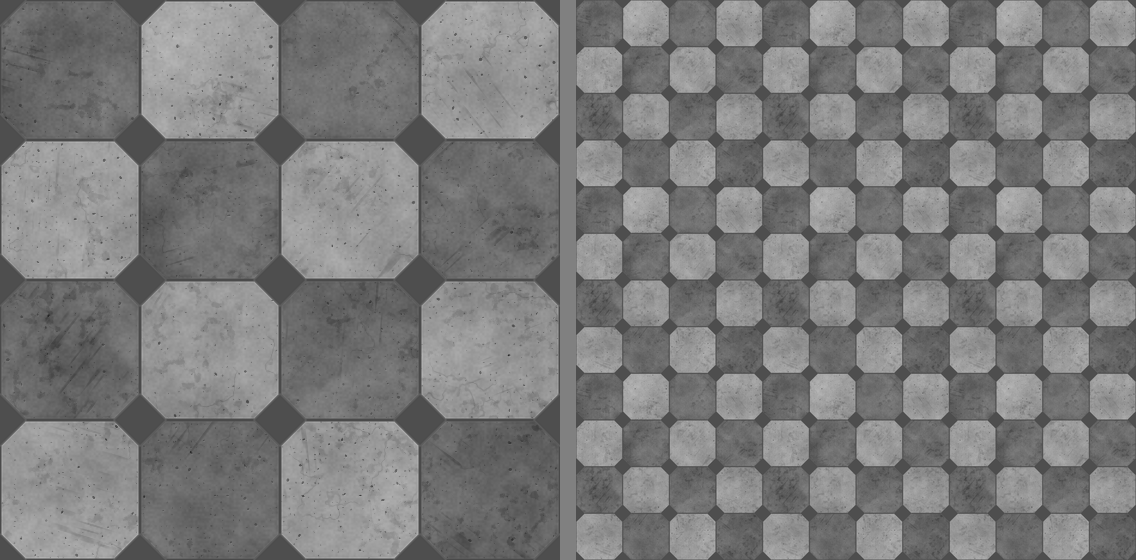
Left: one tile. Right: repeated 3 by 3.
Reproduce this pattern procedurally as a three.js fragment shader.

```glsl
// Worn concrete floor: a 4 by 4 checkerboard of light and dark octagonal tiles with
// dark diamond insets at the corners. Distances to the tile edges draw the joints;
// noise seeded by the wrapped tile index adds stains, veins, scratches and pits.
varying vec2 vUv;

float hash(vec2 p) {
  return fract(sin(dot(p, vec2(127.1, 311.7))) * 43758.5453);
}

float noise(vec2 p) {
  vec2 i = floor(p), f = fract(p);
  f = f * f * (3.0 - 2.0 * f);
  return mix(mix(hash(i), hash(i + vec2(1.0, 0.0)), f.x),
             mix(hash(i + vec2(0.0, 1.0)), hash(i + 1.0), f.x), f.y);
}

float fbm(vec2 p) {
  float sum = 0.0, amp = 0.5;
  for (int i = 0; i < 5; i++) {
    sum += amp * noise(p);
    p = mat2(1.6, 1.2, -1.2, 1.6) * p + 5.3;
    amp *= 0.5;
  }
  return sum / 0.97;
}

mat2 rotation(float a) {
  return mat2(cos(a), -sin(a), sin(a), cos(a));
}

// Thin winding cracks along one level of the noise, broken up by a mask
float veins(vec2 p) {
  float line = 1.0 - smoothstep(0.0, 0.028, abs(fbm(p) - 0.5));
  return line * smoothstep(0.45, 0.7, noise(p * 0.9 + 31.0));
}

// Irregular oval holes, at most one in each cell of a grid
float pits(vec2 p, float count, float chance, float size, float aa) {
  vec2 cell = floor(p * count);
  vec2 centre = 0.25 + 0.5 * vec2(hash(cell + 3.1), hash(cell + 7.7));
  vec2 d = rotation(6.28 * hash(cell + 5.9)) * (fract(p * count) - centre);
  d.x *= 1.0 + 0.8 * hash(cell + 2.3);
  float radius = size * (0.5 + hash(cell + 9.2)) * (0.7 + 0.6 * noise(p * count * 6.0));
  float blur = aa * count;
  float hole = 1.0 - smoothstep(radius - blur, radius + blur, length(d));
  return hole * step(hash(cell + 1.7), chance);
}

float concrete(vec2 local, vec2 id, float light, float aa) {
  vec2 p = local + id * 7.0 + 3.0;
  float age = hash(id + 0.37);

  // Broad stains and fine mottling
  float shade = mix(0.432, 0.615, light) + 0.024 * (age - 0.5);
  shade += 0.17 * (fbm(p * 2.3) - 0.5);
  shade -= mix(0.035, 0.025, light) * smoothstep(0.5, 0.6, fbm(p * 1.9 + 17.0));
  shade += 0.09 * (fbm(p * 11.0) - 0.5);
  shade += 0.04 * (noise(p * 62.0) - 0.5);

  // Cracks and smudged scratches
  shade -= mix(0.035, 0.06, light) * veins(p * 3.7);
  vec2 r = rotation(6.28 * hash(id + 0.81)) * p;
  float streak = smoothstep(0.68, 0.95, noise(r * vec2(5.0, 42.0)));
  shade -= 0.07 * streak * smoothstep(0.48, 0.68, fbm(p * 3.1 + 9.0));
  float grime = smoothstep(0.54, 0.72, fbm(p * 17.0 + 4.0));
  shade -= 0.07 * grime * smoothstep(0.42, 0.65, noise(p * 3.0 + 21.0));

  // Large pits with a pale lower lip, then small ones
  float chance = mix(0.1, 0.3, age);
  float hole = pits(p, 10.0, chance, 0.085, aa);
  float lip = pits(p + vec2(-0.003, 0.008), 10.0, chance, 0.085, aa);
  shade += 0.045 * lip * (1.0 - hole);
  shade -= mix(0.12, 0.25, light) * hole;
  shade -= mix(0.09, 0.15, light) * pits(p, 23.0, chance + 0.08, 0.11, aa);
  return shade;
}

void main() {
  vec2 grid = vUv * 4.0;
  float aa = 0.7 * max(fwidth(grid.x), fwidth(grid.y));
  vec2 id = mod(floor(grid), 4.0);
  vec2 local = fract(grid);
  float light = 1.0 - mod(id.x + id.y, 2.0);

  // Distances to the straight joints, the diamond and the tile edge
  vec2 c = 0.5 - abs(local - 0.5);
  float joint = min(c.x, c.y);
  float diamond = (c.x + c.y - 0.194) * 0.7071;
  float edge = min(joint - 0.011, diamond);

  // Tile face with a worn bright bevel and a soft shadow at its rim
  float shade = concrete(local, id, light, aa);
  shade -= 0.03 * (1.0 - smoothstep(0.0, 0.035, edge));
  shade += mix(0.03, 0.07, light) * (1.0 - smoothstep(0.004, 0.013, edge));

  // Joint with a darker middle, and the flat inset with a thin paler frame
  float groove = mix(0.285, 0.345, smoothstep(0.002, 0.011, joint));
  float frame = mix(0.30, 0.36, smoothstep(-0.014, -0.007, diamond));
  float inset = mix(0.305, frame, smoothstep(-0.022 - aa, -0.022 + aa, diamond));
  groove = mix(inset, groove, smoothstep(-aa, aa, diamond));
  shade = mix(groove, shade, smoothstep(-aa, aa, edge));

  gl_FragColor = vec4(vec3(shade), 1.0);
}
```
